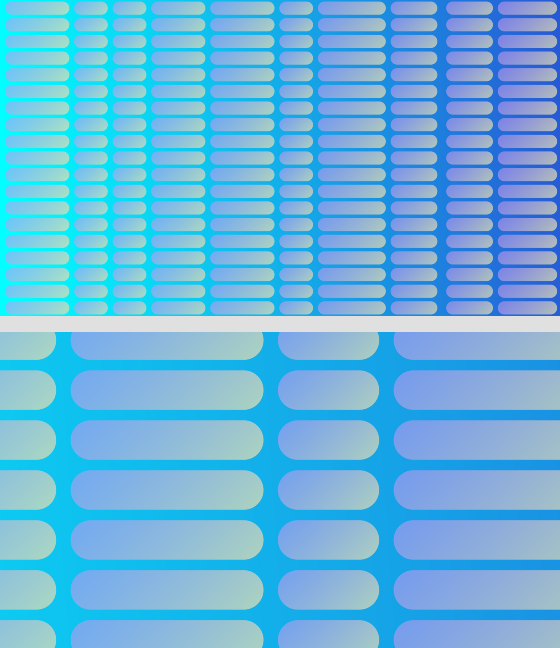
Top, the full canvas; bottom, a detail of the centre.
Give the GLSL for this pattern, as a WebGL 2 fragment shader.

```glsl
#version 300 es
precision highp float;
// Ten columns of uneven width, each a stack of nineteen translucent pills,
// over a cyan to blue gradient. Pills are capsule distance functions, shaded
// along their diagonal from lilac to pale yellow. Lengths are in canvas heights.
uniform vec2 u_resolution;
out vec4 fragColor;

// Signed distance to a horizontal pill centred at the origin.
float pillDistance(vec2 p, vec2 halfSize) {
    p.x = max(abs(p.x) - (halfSize.x - halfSize.y), 0.0);
    return length(p) - halfSize.y;
}

void main() {
    vec2 p = gl_FragCoord.xy / u_resolution.y;
    float aspect = u_resolution.x / u_resolution.y;
    float pixel = 1.0 / u_resolution.y;

    // Background, tilted slightly so the lower left is the brightest
    float across = clamp(p.x / aspect + 0.04 * (p.y - 0.5) - 0.01, 0.0, 1.0);
    vec3 color = mix(vec3(0.0, 1.0, 1.0), vec3(0.15, 0.35, 0.83), across);

    // Rows repeat evenly, counted from the top
    const float rowPitch = 0.0527;
    float rowY = (fract((1.0 - p.y - 0.0257) / rowPitch + 0.5) - 0.5) * rowPitch;

    // Columns follow one another with a fixed gap, wider after the eighth
    float widths[10] = float[10](0.203, 0.1065, 0.107, 0.1715, 0.2035,
                                 0.1068, 0.215, 0.148, 0.148, 0.188);
    float left = 0.0164;
    for (int i = 0; i < 10; i++) {
        vec2 halfSize = vec2(0.5 * widths[i], 0.0208);
        vec2 local = vec2(p.x - left - halfSize.x, rowY);
        float cover = 1.0 - smoothstep(-0.5 * pixel, 0.5 * pixel, pillDistance(local, halfSize));

        // Diagonal tint, growing more opaque towards the lower right
        float t = clamp(0.5 + 0.5 * (local.x + local.y) / (halfSize.x + halfSize.y), 0.0, 1.0);
        vec3 tint = mix(vec3(0.76, 0.58, 0.96), vec3(0.88, 0.88, 0.69), t);
        color = mix(color, tint, cover * mix(0.55, 0.75, t));

        left += widths[i] + 0.0152 + (i == 7 ? 0.0127 : 0.0);
    }
    fragColor = vec4(color, 1.0);
}
```
